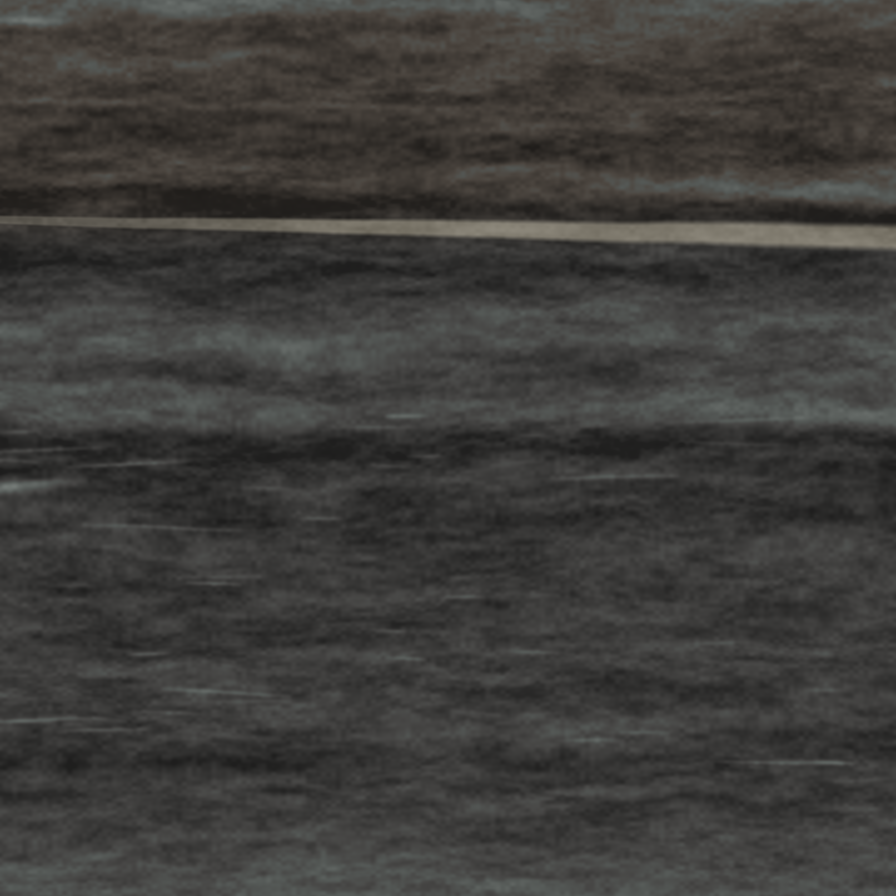
This texture is drawn by a WebGL 1 fragment shader. Its source:

```glsl
precision highp float;

uniform vec2 u_resolution;

const vec3 WARM_TINT = vec3(1.09, 1.00, 0.91);
const vec3 NEUTRAL_TINT = vec3(1.01, 1.00, 0.98);
const vec3 COOL_TINT = vec3(0.97, 1.02, 0.99);
const vec3 PALE_VEIN = vec3(0.52, 0.50, 0.45);
const int FLECK_COUNT = 44;

float hash(vec2 p) {
  vec3 q = fract(p.xyx * vec3(0.1031, 0.1030, 0.0973));
  q += dot(q, q.yzx + 33.33);
  return fract((q.x + q.y) * q.z);
}

float noise(vec2 p) {
  vec2 cell = floor(p);
  vec2 f = fract(p);
  f = f * f * (3.0 - 2.0 * f);
  float low = mix(hash(cell), hash(cell + vec2(1.0, 0.0)), f.x);
  float high = mix(hash(cell + vec2(0.0, 1.0)), hash(cell + 1.0), f.x);
  return mix(low, high, f.y);
}

float signedNoise(vec2 p) {
  return noise(p) - 0.5;
}

// Soft horizontal band
float band(float y, float center, float width) {
  float d = (y - center) / width;
  return exp(-d * d);
}

// Broad light and dark layers, from top to bottom
float layers(float x, float y) {
  float tone = 0.213;
  tone += 0.13 * band(y, 1.0, 0.02);
  tone += 0.045 * band(y, 0.935, 0.045);
  tone += 0.07 * band(y, 0.893 - 0.03 * x, 0.005) * (1.0 - 0.6 * x);
  tone += (0.02 + 0.11 * x) * band(y, 0.825 - 0.053 * x, 0.017);
  tone -= 0.05 * band(y, 0.775 - 0.02 * x, 0.017);
  tone -= 0.035 * band(y, 0.70, 0.03);
  tone += 0.075 * band(y, 0.605, 0.06);
  tone += (0.04 + 0.06 * x) * band(y, 0.545 - 0.015 * x, 0.021);
  tone -= 0.045 * (1.0 - x) * band(y, 0.582, 0.015);
  tone -= 0.05 * band(y, 0.497, 0.026);
  tone += 0.03 * band(y, 0.24, 0.06);
  tone -= 0.035 * (1.0 - x) * band(y, 0.135, 0.025);
  tone += 0.035 * band(y, 0.08, 0.04);
  return tone + 0.11 * band(y, -0.005, 0.04);
}

// Stretched fibres, from long streaks to fine grain
float fibres(vec2 p) {
  float grain = 0.065 * signedNoise(p * vec2(3.0, 28.0));
  grain += 0.085 * signedNoise(p * vec2(9.0, 62.0) + 17.0);
  grain += 0.075 * signedNoise(p * vec2(27.0, 115.0) + 41.0);
  grain += 0.055 * signedNoise(p * vec2(75.0, 160.0) + 73.0);
  return grain + 0.045 * signedNoise(p * vec2(180.0, 210.0) + 97.0);
}

// Tapered bright scratch
float fleck(vec2 p, vec2 center, float halfLength, float halfWidth, float slope) {
  vec2 d = p - center;
  float along = d.x / halfLength;
  float taper = max(1.0 - along * along, 0.0);
  return taper * band(d.y, slope * d.x, halfWidth);
}

float scatteredFlecks(vec2 p) {
  float sum = 0.0;
  for (int i = 0; i < FLECK_COUNT; i++) {
    float id = float(i) + 1.0;
    vec2 center = vec2(hash(vec2(id, 3.0)), 0.08 + 0.48 * hash(vec2(id, 11.0)));
    float size = hash(vec2(id, 23.0));
    float slope = 0.12 * (hash(vec2(id, 31.0)) - 0.5);
    float strength = mix(0.03, 0.12, hash(vec2(id, 47.0)));
    sum += strength * fleck(p, center, mix(0.025, 0.11, size * size), 0.0028, slope);
  }
  return sum;
}

void main() {
  vec2 uv = gl_FragCoord.xy / u_resolution;

  // Gentle waviness
  float wave = 0.018 * signedNoise(uv * vec2(3.0, 6.0) + 5.0);
  wave += 0.009 * signedNoise(uv * vec2(13.0, 24.0) + 29.0);
  vec2 p = vec2(uv.x, uv.y + wave);

  float grain = fibres(p);
  float tone = layers(uv.x, p.y) + grain;
  tone += scatteredFlecks(vec2(uv.x, uv.y + 0.25 * wave));
  tone += 0.22 * fleck(p, vec2(0.01, 0.452), 0.09, 0.006, 0.12);
  tone += 0.14 * fleck(p, vec2(0.03, 0.98), 0.06, 0.005, -0.05);
  tone = max(tone, 0.135 + 0.2 * grain);

  // Brown upper layer, neutral body, cool highlights
  float upper = smoothstep(0.70, 0.79, p.y);
  vec3 tint = mix(NEUTRAL_TINT, WARM_TINT, upper);
  tint = mix(tint, COOL_TINT, smoothstep(0.26, 0.35, tone));
  vec3 color = tone * tint;

  // Pale vein that widens to the right
  float veinY = uv.y + 0.25 * wave - mix(0.755, 0.733, uv.x);
  float veinWidth = mix(0.005, 0.015, uv.x);
  float vein = 1.0 - smoothstep(veinWidth * 0.55, veinWidth * 1.25, abs(veinY));
  vein *= mix(0.5, 0.95, smoothstep(0.05, 0.45, uv.x));
  color = mix(color, PALE_VEIN + 0.7 * grain, vein);

  gl_FragColor = vec4(clamp(color, 0.0, 1.0), 1.0);
}
```
